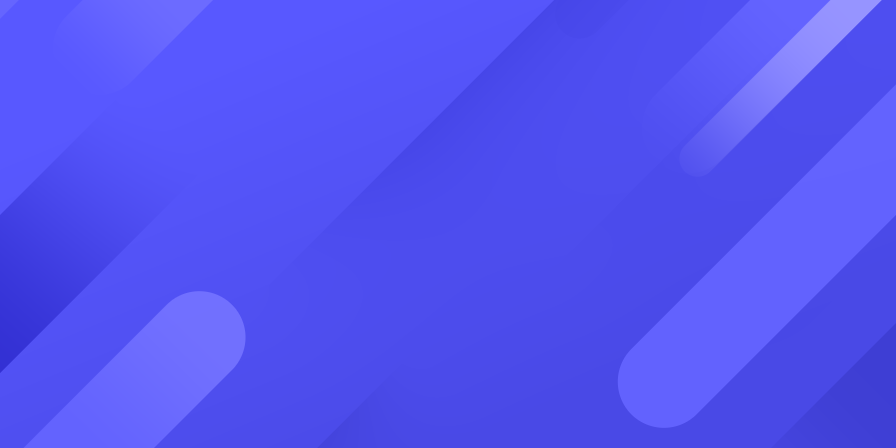
Reproduce this background procedurally as a Shadertoy shader.

```glsl
// Draws a blue backdrop of diagonal rounded bars, soft folds and gradients.

// Colours
const vec3 BASE_LIGHT = vec3(0.345, 0.345, 1.00);
const vec3 BASE_DEEP  = vec3(0.285, 0.285, 0.90);
const vec3 BAND_DARK  = vec3(0.19, 0.18, 0.82);
const vec3 FOLD_DARK  = vec3(0.265, 0.265, 0.90);
const vec3 CORNER_DARK = vec3(0.245, 0.245, 0.83);
const vec3 BAR_LIGHT  = vec3(0.39, 0.39, 1.00);
const vec3 BAR_PALE   = vec3(0.45, 0.445, 1.00);
const vec3 STREAK     = vec3(0.59, 0.58, 1.00);

// Diagonal edges, as x - y in canvas heights
const float CORNER_EDGE = -0.958;
const float BAND_START  = -0.520;
const float BAND_END    = -0.167;
const float MAIN_FOLD   = 0.237;
const float LOWER_FOLD  = 0.708;
const float RIGHT_FOLD  = 0.836;
const float DARK_CORNER = 1.721;

// Bar radii
const float WIDE_RADIUS   = 0.103;
const float SMALL_RADIUS  = 0.055;
const float STREAK_RADIUS = 0.0405;

const float ROOT_HALF = 0.70711;

// Antialiased coverage of a signed distance
float cover(float dist) {
    return clamp(0.5 - dist * iResolution.y, 0.0, 1.0);
}

// Coverage of the side to the lower right of a diagonal edge
float beyond(float diagonal, float edge) {
    return cover((edge - diagonal) * ROOT_HALF);
}

// Shadow that starts sharply at an edge and decays away from it
float fold(float diagonal, float edge, float width) {
    float depth = max(diagonal - edge, 0.0) * ROOT_HALF;
    return beyond(diagonal, edge) * exp(-depth / width);
}

// Bar with a round head, running endlessly to the upper right
float bar(vec2 p, vec2 head, float radius) {
    vec2 q = p - head;
    float along = (q.x + q.y) * ROOT_HALF;
    float across = (q.x - q.y) * ROOT_HALF;
    return cover(length(vec2(min(along, 0.0), across)) - radius);
}

// The same bar, running to the lower left
float barDown(vec2 p, vec2 head, float radius) {
    return bar(-p, -head, radius);
}

void mainImage(out vec4 fragColor, in vec2 fragCoord) {
    vec2 p = fragCoord / iResolution.y;
    float diagonal = p.x - p.y;
    float along = p.x + p.y;

    // Base gradient
    float depth = clamp(0.38 * p.x - 0.9 * p.y + 0.59, 0.0, 1.0);
    vec3 color = mix(BASE_LIGHT, BASE_DEEP, depth);

    // Dark band and pale corner on the left
    float band = beyond(diagonal, BAND_START) * (1.0 - beyond(diagonal, BAND_END));
    color = mix(color, BAND_DARK, 0.95 * band * (1.0 - smoothstep(0.1, 1.1, along)));
    color = mix(color, BAR_PALE, 0.5 * (1.0 - beyond(diagonal, CORNER_EDGE)));

    // Soft folds
    float mainFold = fold(diagonal, MAIN_FOLD, 0.2) * smoothstep(0.8, 1.7, along);
    float lowerFold = fold(diagonal, LOWER_FOLD, 0.12) * (1.0 - smoothstep(0.72, 1.15, along));
    float rightFold = fold(diagonal, RIGHT_FOLD, 0.2) * smoothstep(1.55, 2.1, along);
    color = mix(color, FOLD_DARK, 0.85 * mainFold);
    color = mix(color, CORNER_DARK, 0.6 * lowerFold);
    color = mix(color, FOLD_DARK, 0.3 * rightFold);

    // Dark lower right corner
    color = mix(color, CORNER_DARK,
                beyond(diagonal, DARK_CORNER) * smoothstep(1.45, 2.1, along));

    // Faded bars along the top
    float topLeft = bar(p, vec2(0.221, 0.891), WIDE_RADIUS);
    color = mix(color, BAR_PALE, 0.75 * topLeft * smoothstep(0.95, 1.4, along));
    float topMiddle = bar(p, vec2(1.294, 0.969), SMALL_RADIUS);
    color = mix(color, FOLD_DARK, 0.3 * topMiddle);
    float topRight = bar(p, vec2(1.536, 0.716), WIDE_RADIUS);
    color = mix(color, BAR_LIGHT, topRight * smoothstep(2.05, 2.8, along));

    // Bright streak
    float streak = bar(p, vec2(1.557, 0.646), STREAK_RADIUS);
    color = mix(color, STREAK, streak * smoothstep(2.0, 2.9, along));

    // Solid bars
    color = mix(color, BAR_LIGHT, 0.96 * bar(p, vec2(1.482, 0.148), WIDE_RADIUS));
    vec3 lowerBar = mix(BAR_LIGHT, BAR_PALE, smoothstep(0.15, 0.75, along));
    color = mix(color, lowerBar, 0.96 * barDown(p, vec2(0.445, 0.247), WIDE_RADIUS));

    fragColor = vec4(color, 1.0);
}
```
